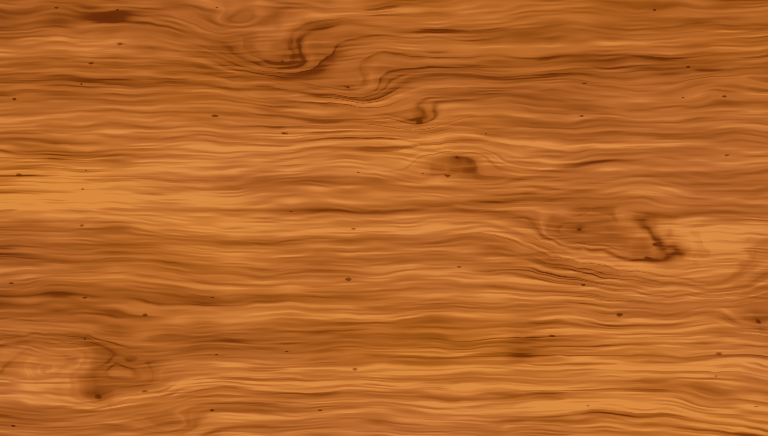
This texture is drawn by a WebGL 1 fragment shader. Its source:

```glsl
precision highp float;
// Warm, horizontally grained timber plank with eyes, knots and pin specks.
// A warped height field is bent by scattered knots; stretched noise layers
// sampled along that height give growth rings, veins, flecks and fibres.
uniform vec2 u_resolution;

#define BASE_TONE 0.70
#define WARP 0.10
#define RING_FREQ 46.0
#define FINE_FREQ 100.0
#define FIBRE_FREQ 230.0
#define VEIN_DEPTH 0.46
#define FLECK_DEPTH 0.30
#define KNOTS 14
#define KNOT_SIZE 0.085
#define SPECK_SHARE 0.07

const vec3 UMBER = vec3(0.44, 0.19, 0.03);
const vec3 BROWN = vec3(0.58, 0.30, 0.08);
const vec3 AMBER = vec3(0.67, 0.365, 0.13);
const vec3 HONEY = vec3(0.75, 0.43, 0.18);
const vec3 STRAW = vec3(0.86, 0.54, 0.25);

float hash(vec2 p) {
  return fract(sin(dot(p, vec2(127.1, 311.7))) * 43758.5453);
}

float noise(vec2 p) {
  vec2 i = floor(p), f = fract(p);
  f = f * f * (3.0 - 2.0 * f);
  return mix(mix(hash(i), hash(i + vec2(1.0, 0.0)), f.x),
             mix(hash(i + vec2(0.0, 1.0)), hash(i + vec2(1.0, 1.0)), f.x), f.y);
}

float fbm(vec2 p) {
  float sum = 0.0, amp = 0.5;
  for (int i = 0; i < 4; i++) {
    sum += amp * noise(p);
    p = p * 2.03 + 17.3;
    amp *= 0.5;
  }
  return sum / 0.9375;
}

float band(float y, float centre, float width) {
  float d = (y - centre) / width;
  return exp(-d * d);
}

// Thin dark line where a noise field crosses its middle value
float vein(vec2 p, float width) {
  return 1.0 - smoothstep(0.0, width, abs(noise(p) - 0.5));
}

// x: height bend of the grain, y: darkness of the cores, z: shade around them
vec3 knots(vec2 p, float aspect) {
  vec3 result = vec3(0.0);
  vec2 wobble = vec2(fbm(p * 8.0), fbm(p * 8.0 + 40.0)) - 0.5;
  float ragged = 0.65 + 0.7 * noise(p * 75.0);
  for (int i = 0; i < KNOTS; i++) {
    float k = float(i);
    vec2 centre = vec2(fract(k * 0.618 + 0.13) * aspect, fract(k * 0.387 + 0.09));
    float size = KNOT_SIZE * mix(0.5, 1.45, hash(vec2(k, 3.0)));
    vec2 d = p - centre + wobble * size * 0.8;
    vec2 e = d * vec2(0.7, 1.9) / size;
    float swell = exp(-dot(e, e));
    float side = hash(vec2(k, 8.0)) < 0.5 ? -1.0 : 1.0;
    result.x += side * size * 0.9 * swell;
    float radius = mix(0.005, 0.012, hash(vec2(k, 5.0)));
    float r = length(d * vec2(0.75, 1.1)) * ragged;
    float core = 1.0 - smoothstep(radius * 0.2, radius * 0.8, r);
    float halo = exp(-r * r / (radius * radius * 4.0));
    result.y += (core + 0.35 * halo) * step(0.45, hash(vec2(k, 12.0)));
    result.z += swell * hash(vec2(k, 15.0));
  }
  return result;
}

float specks(vec2 p) {
  vec2 grid = vec2(13.0, 24.0);
  vec2 cell = floor(p * grid);
  vec2 spot = 0.3 + 0.4 * vec2(hash(cell + 31.0), hash(cell + 57.0));
  vec2 d = (fract(p * grid) - spot) / grid;
  float radius = mix(0.002, 0.005, hash(cell + 73.0));
  float r = length(d * vec2(0.5, 1.1)) * (0.6 + 0.8 * noise(p * 150.0));
  return (1.0 - smoothstep(radius * 0.3, radius, r)) * step(hash(cell + 91.0), SPECK_SHARE);
}

vec3 woodColour(float t) {
  vec3 c = mix(UMBER, BROWN, clamp(t * 4.0, 0.0, 1.0));
  c = mix(c, AMBER, clamp(t * 4.0 - 1.0, 0.0, 1.0));
  c = mix(c, HONEY, clamp(t * 4.0 - 2.0, 0.0, 1.0));
  return mix(c, STRAW, clamp(t * 4.0 - 3.0, 0.0, 1.0));
}

void main() {
  vec2 p = gl_FragCoord.xy / u_resolution.y;
  float x = p.x;

  // Grain height: calm in the straight pale band, wavy elsewhere
  float calm = 1.0 - 0.85 * band(p.y, 0.55, 0.075);
  vec3 knot = knots(p, u_resolution.x / u_resolution.y);
  float bend = WARP * (fbm(p * vec2(1.5, 3.6) + 5.0) - 0.5);
  bend += 0.022 * (fbm(p * vec2(6.0, 14.0)) - 0.5);
  float h = p.y + calm * (bend + knot.x);

  // Broad bands across the plank
  float dark = band(p.y + 0.5 * bend, 0.86, 0.085);
  float tone = BASE_TONE - 0.23 * dark - 0.10 * band(h, 0.29, 0.11);
  tone += 0.17 * band(h, 0.55, 0.04) + 0.15 * band(h, 0.03, 0.07);
  tone += 0.46 * (noise(vec2(x * 1.3, h * 9.0)) - 0.5);

  // Growth rings, fine streaks and fibres
  tone += 0.38 * (noise(vec2(x * 1.7 + 9.0, h * RING_FREQ)) - 0.5);
  tone += 0.40 * (noise(vec2(x * 4.0 + 4.0, h * FINE_FREQ)) - 0.5);
  tone += 0.42 * (noise(vec2(x * 15.0, (p.y + bend) * FIBRE_FREQ)) - 0.5);

  // Sharp dark veins and short flecks, gathered in patches
  float patches = smoothstep(0.42, 0.68, fbm(p * vec2(2.4, 7.0) + 23.0) + 0.12 * dark);
  float broken = smoothstep(0.25, 0.7, noise(vec2(x * 5.0, h * 30.0) + 70.0));
  float lines = vein(vec2(x * 1.2, h * 24.0), 0.07);
  lines += 0.8 * vein(vec2(x * 2.1 + 7.0, h * 46.0), 0.12);
  tone -= VEIN_DEPTH * lines * broken * (0.2 + 0.8 * patches);
  float flecks = smoothstep(0.68, 0.88, noise(vec2(x * 8.0 + 3.0, h * 120.0)));
  tone -= FLECK_DEPTH * flecks * (0.35 + 0.65 * patches);
  tone -= 0.35 * band(h, 0.522, 0.004) * noise(vec2(x * 3.0, 2.0));

  // Knots and specks
  tone -= 0.12 * knot.z + 0.5 * knot.y + 0.6 * specks(p);

  vec3 colour = woodColour(clamp(tone, 0.0, 1.0));
  colour *= 1.0 + 0.25 * max(min(tone, 0.0), -1.0);
  colour.b += 0.06 * (fbm(p * vec2(2.0, 5.0) + 60.0) - 0.5);
  gl_FragColor = vec4(colour, 1.0);
}
```
